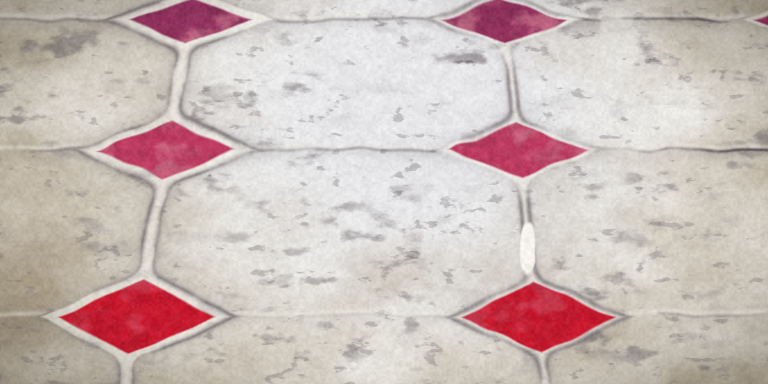
Write a WebGL 1 fragment shader that draws this texture.

```glsl
precision highp float;
// Worn floor of pale octagonal tiles with small red diamonds at their corners,
// seen in perspective. Canvas points are projected to a unit grid, joints and
// diamonds come from distances, and layered noise adds stains, flecks and grain.
uniform vec2 u_resolution;

const vec3 PALE = vec3(0.92, 0.915, 0.895);
const vec3 BEIGE = vec3(0.81, 0.78, 0.73);
const vec3 TAN = vec3(0.66, 0.61, 0.52);
const vec3 GROUT = vec3(0.93, 0.92, 0.89);
const vec3 SHADOW = vec3(0.46, 0.43, 0.44);
const vec3 PLUM = vec3(0.57, 0.20, 0.37);
const vec3 ROSE = vec3(0.73, 0.23, 0.37);
const vec3 RED = vec3(0.77, 0.10, 0.18);
const vec3 PINK = vec3(0.79, 0.47, 0.55);
const float HORIZON = 2.693;      // height of the vanishing line above the top
const float COLUMN_SCALE = 0.297; // column spacing per unit of depth
const float ROW_SCALE = 0.03995;  // row spacing in inverse depth
const float DIAMOND_RADIUS = 0.192;

float hash(vec2 p) {
  vec3 q = fract(vec3(p.xyx) * 0.1031);
  q += dot(q, q.yzx + 33.33);
  return fract((q.x + q.y) * q.z);
}

float noise(vec2 p) {
  vec2 i = floor(p), f = fract(p);
  f = f * f * (3.0 - 2.0 * f);
  return mix(mix(hash(i), hash(i + vec2(1.0, 0.0)), f.x),
             mix(hash(i + vec2(0.0, 1.0)), hash(i + vec2(1.0, 1.0)), f.x), f.y);
}

float fbm(vec2 p) {
  float sum = 0.0, amp = 0.5;
  for (int i = 0; i < 5; i++) {
    sum += amp * noise(p);
    p = mat2(1.6, 1.2, -1.2, 1.6) * p + 17.3;
    amp *= 0.5;
  }
  return sum;
}

float smoothMin(float a, float b, float k) {
  float h = clamp(0.5 + 0.5 * (b - a) / k, 0.0, 1.0);
  return mix(b, a, h) - k * h * (1.0 - h);
}

float ridge(float d, float width) {
  return exp(-d * d / (width * width));
}

// Canvas point (y down) to floor grid; diamonds sit on whole numbers.
vec2 floorCoords(vec2 p) {
  float depth = p.y + HORIZON;
  return vec2((p.x - 0.505 + 0.18 * p.y) / (COLUMN_SCALE * depth),
              (0.3643 - 1.0 / depth) / ROW_SCALE);
}

// Pale stone that warms and darkens away from the light, with stains and flecks.
vec3 stone(vec2 p) {
  float fade = length((p - vec2(1.08, 0.28)) * vec2(0.75, 0.85));
  float tone = fade + 0.75 * (fbm(p * vec2(5.0, 7.0) + 3.0) - 0.48);
  vec3 col = mix(PALE, BEIGE, smoothstep(0.2, 0.78, tone));
  col = mix(col, TAN, smoothstep(0.65, 1.15, tone));
  col *= mix(vec3(1.0), vec3(0.985, 0.99, 1.025), 1.0 - smoothstep(0.1, 0.6, fade));
  float patches = smoothstep(0.4, 0.7, fbm(p * vec2(4.0, 6.0) + 41.0));
  float flecks = smoothstep(0.56, 0.76, fbm(p * vec2(13.0, 26.0) + 9.0));
  float pits = smoothstep(0.64, 0.76, fbm(p * vec2(24.0, 48.0) + 70.0));
  return mix(col, SHADOW, 0.5 * flecks * patches + 0.1 * flecks + 0.35 * pits);
}

// Glazed red that turns plum far away, rubbed to pink in places.
vec3 glaze(vec2 p) {
  vec3 col = mix(PLUM, ROSE, smoothstep(0.05, 0.38, p.y));
  col = mix(col, RED, smoothstep(0.42, 0.8, p.y));
  float rubbed = smoothstep(0.48, 0.72, fbm(p * vec2(14.0, 20.0) + 23.0));
  col = mix(col, PINK, rubbed * mix(0.65, 0.3, smoothstep(0.3, 0.8, p.y)));
  return col * (0.9 + 0.2 * fbm(p * 40.0));
}

void main() {
  vec2 p = vec2(2.0, 1.0) * gl_FragCoord.xy / u_resolution;
  p.y = 1.0 - p.y;
  float soft = max(0.004, 1.0 / u_resolution.y);
  vec2 wobble = vec2(noise(p * 16.0), noise(p * 16.0 + 50.0)) - 0.5;
  vec2 grid = floorCoords(p + 0.012 * wobble);
  float depth = p.y + HORIZON;
  vec2 cell = vec2(COLUMN_SCALE * depth, ROW_SCALE * depth * depth);
  vec2 offset = fract(grid + 0.5) - 0.5;
  vec2 lineDist = offset * cell;

  // Distances in canvas units to the diamond and the surrounding joint.
  float diamond = (abs(offset.x) + abs(offset.y) - DIAMOND_RADIUS) / length(1.0 / cell);
  float right = smoothstep(0.2, 0.9, grid.x);
  float bed = diamond - mix(0.021, 0.011, right);
  float upright = abs(lineDist.x) - mix(0.015, 0.010, right);
  float gap = smoothMin(bed, upright, 0.028);
  float wear = fbm(p * vec2(6.0, 9.0) + 60.0);

  // Tiles, pale grout and shaded rims.
  vec3 col = stone(p);
  float grout = 1.0 - smoothstep(-soft, soft, gap);
  col = mix(col, mix(GROUT, col, 0.3), grout * 0.85);
  float rim = ridge(gap, 0.007) * smoothstep(0.25, 0.6, wear);
  float shade = exp(-max(gap, 0.0) / 0.02) * (1.0 - grout);
  col = mix(col, SHADOW, 0.6 * rim + 0.28 * shade * mix(1.0, 0.5, right));

  // Broken cross joints, darkest at the upper right.
  float strength = mix(0.4, 1.0, smoothstep(1.1, 1.6, p.x)) * (1.0 - 0.75 * smoothstep(0.5, 0.8, p.y));
  strength *= smoothstep(0.2, 0.55, fbm(p * vec2(5.0, 3.0) + 31.0)) * smoothstep(0.0, 0.01, bed);
  col = mix(col, GROUT, 0.45 * ridge(lineDist.y + 0.009, 0.007) * smoothstep(0.0, 0.01, bed));
  col = mix(col, SHADOW * 0.85, strength * (0.9 * ridge(lineDist.y, 0.0045) + 0.2 * ridge(lineDist.y - 0.01, 0.014)));

  // White chip beside the near right joint.
  float chip = length((p - vec2(1.375, 0.645)) / vec2(0.024, 0.078)) + 1.2 * (wear - 0.5);
  col = mix(col, vec3(0.96, 0.95, 0.92), 1.0 - smoothstep(0.8, 1.05, chip));

  // Diamonds, then grain and darkened corners.
  col = mix(col, glaze(p), 1.0 - smoothstep(-soft, soft, diamond + 0.006 * (wear - 0.5)));
  col += 0.05 * (noise(p * 170.0) - 0.5) + 0.04 * (noise(p * 75.0 + 8.0) - 0.5);
  vec2 edge = abs(p - vec2(1.0, 0.5)) * vec2(1.0, 2.0);
  col *= 1.0 - 0.16 * smoothstep(0.9, 1.42, length(edge));
  gl_FragColor = vec4(clamp(col, 0.0, 1.0), 1.0);
}
```
